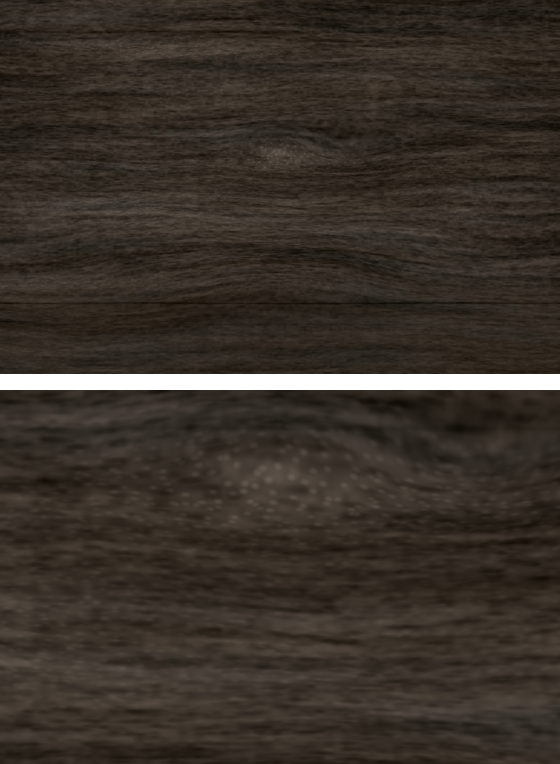
Top, the full canvas; bottom, a detail of the centre.
Reproduce this texture procedurally as a Shadertoy shader.

```glsl
const vec3 DARK_WOOD = vec3(0.130, 0.108, 0.080);
const vec3 PALE_WOOD = vec3(0.310, 0.272, 0.240);
const vec3 WARM_TINT = vec3(0.016, 0.000, -0.014);
const vec2 KNOT = vec2(0.77, 0.60);

float hash(vec2 p) {
    vec3 q = fract(vec3(p.xyx) * 0.1031);
    q += dot(q, q.yzx + 33.33);
    return fract((q.x + q.y) * q.z);
}

// Smooth value noise, centred on zero
float grain(vec2 p) {
    vec2 i = floor(p), f = fract(p);
    f = f * f * (3.0 - 2.0 * f);
    float low = mix(hash(i), hash(i + vec2(1, 0)), f.x);
    float high = mix(hash(i + vec2(0, 1)), hash(i + vec2(1, 1)), f.x);
    return mix(low, high, f.y) - 0.5;
}

// Cellular noise: distance to the nearest scattered point
float cells(vec2 p) {
    vec2 i = floor(p), f = fract(p);
    float nearest = 2.0;
    for (int y = -1; y <= 1; y++)
    for (int x = -1; x <= 1; x++) {
        vec2 o = vec2(x, y);
        vec2 jitter = vec2(hash(i + o), hash(i + o + 57.0));
        nearest = min(nearest, length(o + jitter - f));
    }
    return nearest;
}

// Soft elliptical spot
float spot(vec2 p, vec2 centre, vec2 radius) {
    vec2 d = (p - centre) / radius;
    return exp(-dot(d, d));
}

// Thin, slightly wandering line between boards
float seam(vec2 p, float height, float width) {
    float d = p.y - height - 0.002 * grain(vec2(p.x * 5.0, height * 90.0));
    return exp(-d * d / (width * width));
}

// Bends the fibres in waves, and spreads them around the knot
vec2 fibreFlow(vec2 p) {
    float wave = 0.007 * sin(p.x * 4.1 + p.y * 9.0)
               + 0.004 * sin(p.x * 9.7 - p.y * 17.0 + 1.3)
               + 0.0015 * sin(p.x * 23.0 + p.y * 31.0);
    float arch = 0.035 * cos((p.x - 0.75) * 4.2) * spot(p, vec2(0.75, 0.27), vec2(1.2, 0.11));
    float swell = -0.45 * (p.y - KNOT.y) * spot(p, KNOT, vec2(0.19, 0.07));
    float dip = 0.025 * spot(p, KNOT + vec2(0.16, 0.01), vec2(0.12, 0.06));
    return vec2(p.x, p.y + wave - arch + swell + dip);
}

// Worn, pale areas and shaded bands
float wear(vec2 p) {
    float pale = 0.42 * spot(p, KNOT - vec2(0.03, 0.01), vec2(0.13, 0.045))
               + 0.34 * spot(p, vec2(0.42, 0.875 - 0.04 * p.x * p.x), vec2(0.36, 0.024))
               + 0.16 * spot(p, vec2(0.42, 0.44), vec2(0.36, 0.08))
               + 0.16 * spot(p, vec2(1.22, 0.45), vec2(0.20, 0.08))
               + 0.18 * spot(p, vec2(1.08, 0.565), vec2(0.40, 0.032))
               + 0.14 * spot(p, vec2(0.25, 0.56), vec2(0.40, 0.035))
               + 0.12 * spot(p, vec2(0.50, 0.77), vec2(0.30, 0.04))
               + 0.14 * spot(p, vec2(0.35, 0.24), vec2(0.70, 0.022));
    float shade = 0.18 * spot(p, vec2(0.55, 0.665), vec2(1.0, 0.030))
                + 0.14 * spot(p, vec2(1.00, 0.32), vec2(0.70, 0.05))
                + 0.16 * spot(p, vec2(0.75, 0.03), vec2(0.90, 0.04));
    return pale - shade;
}

void mainImage(out vec4 fragColor, in vec2 fragCoord) {
    vec2 uv = fragCoord / iResolution.xy;
    vec2 p = fragCoord / iResolution.y;
    vec2 q = fibreFlow(p);
    float roughness = mix(0.62, 1.0, smoothstep(0.18, 0.30, p.y));

    // Bands, streaks and fine fibres along the board
    float bands = 0.36 * grain(q * vec2(1.1, 13.0) + 3.0)
                + 0.26 * grain(q * vec2(2.0, 31.0) + 11.0);
    float streaks = 0.46 * grain(q * vec2(3.5, 68.0) + 23.0)
                  + 0.48 * grain(q * vec2(8.0, 135.0) + 41.0);
    float fibres = 0.40 * grain(q * vec2(48.0, 200.0) + 67.0)
                 + 0.30 * grain(q * vec2(130.0, 210.0) + 89.0);

    // Short dark pores and bright scuffs
    float pores = smoothstep(0.42, 0.08, cells(q * vec2(24.0, 120.0)));
    float scuffs = smoothstep(0.36, 0.05, cells(q * vec2(65.0, 140.0) + 31.0));
    float worn = wear(p);

    float tone = 0.39 + bands + roughness * (streaks + fibres);
    tone += worn * (1.0 + 0.9 * grain(q * vec2(12.0, 80.0) + 7.0));
    tone += scuffs * (0.06 + 0.75 * max(worn, 0.0)) - 0.20 * roughness * pores;

    // Board joints and darkened borders
    tone -= 0.42 * seam(p, 0.189, 0.0026) + 0.16 * seam(p, 0.632, 0.003)
          + 0.22 * seam(p, 0.915, 0.003) + 0.12 * seam(p, 0.132, 0.002);
    vec2 edge = abs(uv - 0.5) * 2.0;
    tone -= 0.13 * pow(edge.x, 4.0) + 0.07 * pow(edge.y, 5.0);

    vec3 color = mix(DARK_WOOD, PALE_WOOD, max(tone, -0.35));
    float warmth = grain(q * vec2(3.0, 38.0) + 53.0) + 0.5 * grain(p * 4.0 + 19.0);
    color += WARM_TINT * warmth;
    fragColor = vec4(color, 1.0);
}
```
